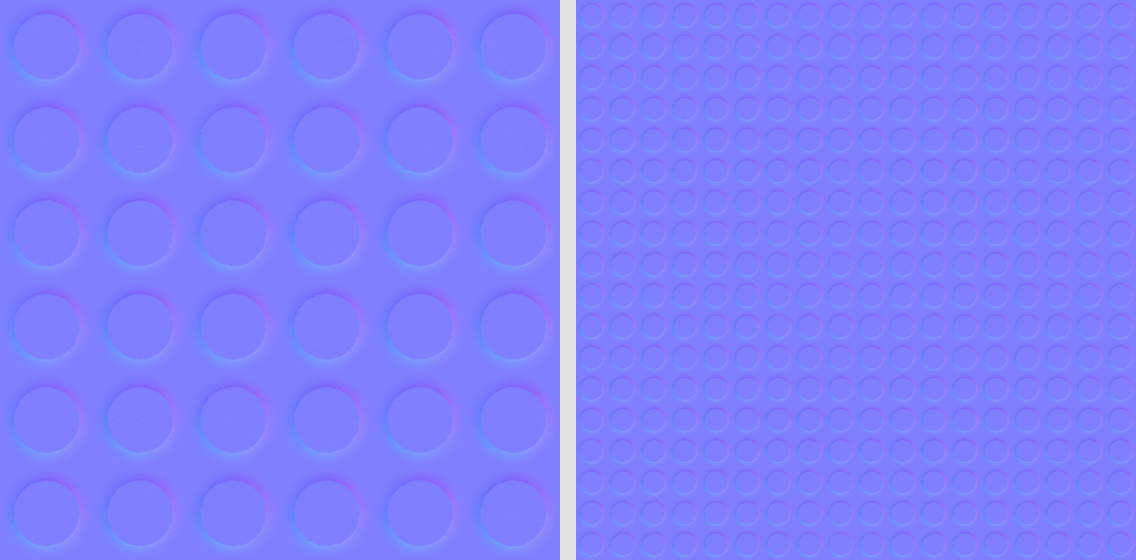
Left, the tile; right, the same tile 3 across and 3 down.
This texture map is drawn by a Shadertoy shader. Its source:

```glsl
// Tangent-space normal map of a six by six grid of flat round studs.
// Each stud has a crisp rim and a soft sloping skirt; the surface carries
// faint grain and scattered pits, all on wrapping lattices so that it tiles.

const float STUDS = 6.0;          // repeats across and down
const float STUD_RADIUS = 0.355;  // in grid cells
const float SKIRT_WIDTH = 0.17;   // in grid cells
const float SKIRT_SLOPE = 0.205;
const float RIM_SLOPE = 0.07;
const float GRAIN_CELLS = 192.0;
const float PIT_CELLS = 96.0;

// Integer hash giving two values from 0 to 1.
vec2 hash2(vec2 cell, uint seed) {
    uvec2 v = uvec2(cell) + uvec2(seed, seed * 7u);
    v = v * 1664525u + 1013904u;
    v.x += v.y * 1664525u;
    v.y += v.x * 1664525u;
    v ^= v >> 16u;
    v.x += v.y * 1664525u;
    v.y += v.x * 1664525u;
    v ^= v >> 16u;
    return vec2(v & 65535u) / 65535.0;
}

// Smoothly interpolated random tilt, wrapping after the given cell count.
vec2 grainTilt(vec2 uv, float cells, uint seed) {
    vec2 p = uv * cells;
    vec2 i = floor(p);
    vec2 f = smoothstep(0.0, 1.0, p - i);
    vec2 a = hash2(mod(i, cells), seed);
    vec2 b = hash2(mod(i + vec2(1.0, 0.0), cells), seed);
    vec2 c = hash2(mod(i + vec2(0.0, 1.0), cells), seed);
    vec2 d = hash2(mod(i + 1.0, cells), seed);
    return mix(mix(a, b, f.x), mix(c, d, f.x), f.y) * 2.0 - 1.0;
}

// Sparse small pits, each kept inside its own lattice cell.
vec2 pitTilt(vec2 uv, float cells, float density, uint seed) {
    vec2 p = uv * cells;
    vec2 id = mod(floor(p), cells);
    vec2 chance = hash2(id, seed);
    vec2 center = mix(vec2(0.35), vec2(0.65), hash2(id, seed + 17u));
    float radius = mix(0.16, 0.34, chance.y);
    vec2 q = (fract(p) - center) / radius;
    float bowl = max(1.0 - dot(q, q), 0.0);
    return q * bowl * step(chance.x, density);
}

// Slope of one stud; the green axis runs against the vertical axis.
vec2 studTilt(vec2 p, float dist, float pixel, float rough) {
    vec2 dir = p / max(length(p), 0.001);
    float outside = smoothstep(-pixel, pixel, dist);
    float fade = clamp(1.0 - max(dist, 0.0) / SKIRT_WIDTH, 0.0, 1.0);
    float diagonal = 1.0 + 0.22 * (2.0 * dir.x * dir.y);
    float skirt = SKIRT_SLOPE * diagonal * fade * fade * outside;
    float rimWidth = max(0.008, pixel);
    float rim = RIM_SLOPE * (1.0 + rough) * exp(-dist * dist / (rimWidth * rimWidth));
    return vec2(dir.x, -dir.y) * (skirt + rim);
}

void mainImage(out vec4 fragColor, in vec2 fragCoord) {
    vec2 uv = fragCoord / iResolution.xy;
    float pixel = STUDS / iResolution.y;
    vec2 p = fract(uv * STUDS) - 0.5;

    // Slightly worn outline
    vec2 grain = grainTilt(uv, GRAIN_CELLS, 3u);
    float dist = length(p) - STUD_RADIUS + 0.0025 * grain.x;
    vec2 tilt = studTilt(p, dist, pixel, grain.y);

    // Grain on the stud faces, pits mostly on and around the studs
    float face = 1.0 - smoothstep(-0.02, 0.0, dist);
    float nearRim = exp(-abs(dist) / 0.035);
    tilt += grain * mix(0.004, 0.014, face);
    float density = 0.015 + 0.05 * face + 0.07 * nearRim;
    tilt += pitTilt(uv, PIT_CELLS, density, 29u) * mix(0.16, 0.3, nearRim);

    // Encode the unit normal as a colour
    vec3 normal = vec3(tilt, sqrt(max(1.0 - dot(tilt, tilt), 0.0)));
    fragColor = vec4(normal * 0.5 + 0.5, 1.0);
}
```
